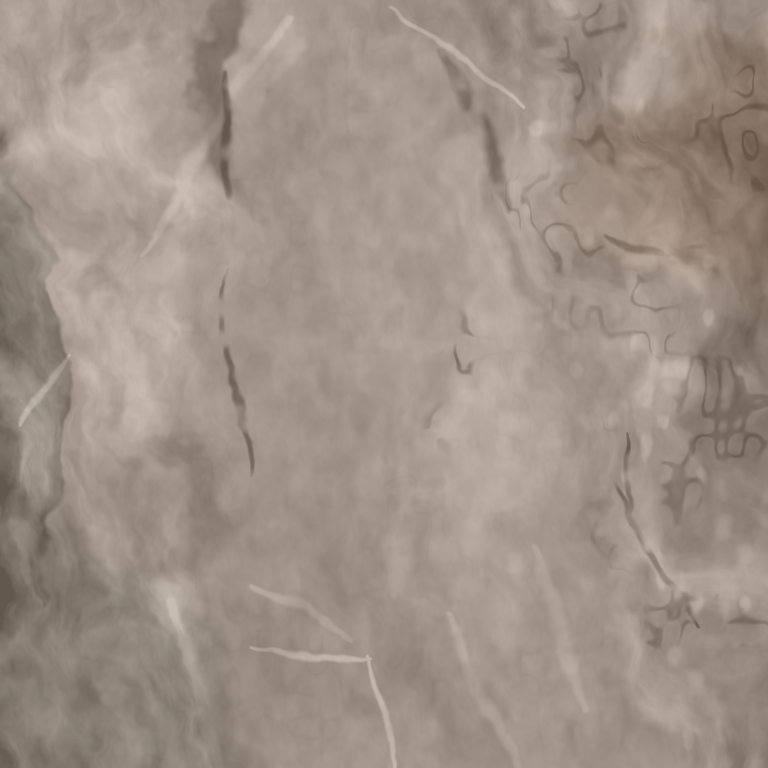
A Shadertoy shader for this texture:

```glsl
float hash(vec2 p) {
    return fract(sin(dot(p, vec2(127.1, 311.7))) * 43758.5453);
}

float noise(vec2 p) {
    vec2 i = floor(p), f = fract(p);
    f = f * f * (3.0 - 2.0 * f);
    return mix(mix(hash(i), hash(i + vec2(1, 0)), f.x),
               mix(hash(i + vec2(0, 1)), hash(i + vec2(1, 1)), f.x), f.y);
}

// Layered noise, centred on zero
float fbm(vec2 p) {
    float sum = 0.0, amp = 0.5;
    for (int i = 0; i < 5; i++) {
        sum += amp * (noise(p) - 0.5);
        p = mat2(1.6, 1.2, -1.2, 1.6) * p + 17.3;
        amp *= 0.5;
    }
    return sum;
}

// Soft elliptical patch
float patchMask(vec2 p, vec2 center, vec2 radius) {
    return 1.0 - smoothstep(0.55, 1.15, length((p - center) / radius));
}

// Line that thins out towards both ends
float vein(vec2 p, vec2 a, vec2 b, float width) {
    vec2 ab = b - a;
    float h = clamp(dot(p - a, ab) / dot(ab, ab), 0.0, 1.0);
    float w = width * (0.45 + 2.2 * h * (1.0 - h));
    return 1.0 - smoothstep(0.2 * w, w, length(p - a - ab * h));
}

void mainImage(out vec4 fragColor, in vec2 fragCoord) {
    vec2 p = fragCoord / iResolution.xy;
    vec2 warp = vec2(fbm(p * 7.0), fbm(p * 7.0 + 31.0));
    vec2 q = p + 0.2 * warp;
    vec2 line = p + 0.06 * warp;
    vec2 flow = vec2(q.x + 0.25 * q.y, 0.5 * q.y);

    // Calm slab in the middle, broken stone on the right
    float broken = smoothstep(-0.02, 0.1, q.x - 0.83 + 0.26 * q.y);
    float calm = smoothstep(0.26, 0.36, q.x + 0.08 * q.y) * (1.0 - broken);
    float rough = 1.0 - 0.6 * calm;

    // Drifting clouds and fine mottling
    float tone = 0.012 + rough * (0.26 * fbm(flow * 6.0) + 0.26 * fbm(flow * 24.0 + 5.0));
    tone += 0.09 * fbm(p * vec2(55, 38));

    // Large shaded areas
    float brown = patchMask(q, vec2(0.97, 0.77), vec2(0.22, 0.17));
    float ash = patchMask(q, vec2(0.08, 0.1), vec2(0.3, 0.28));
    tone -= 0.085 * brown + 0.075 * ash;
    tone -= 0.11 * patchMask(q, vec2(0.94, 0.45), vec2(0.09, 0.2));
    tone -= 0.06 * patchMask(q, vec2(0.25, 0.36), vec2(0.1, 0.11));
    tone -= 0.09 * patchMask(q, vec2(0.79, 0.9), vec2(0.05, 0.14));
    tone -= 0.11 * patchMask(q, vec2(0.285, 0.91), vec2(0.03, 0.2));

    // Pale band, pale plates
    vec2 lean = vec2(q.x + 0.12 * (q.y - 0.5), q.y);
    tone += 0.075 * patchMask(lean, vec2(0.625, 0.5), vec2(0.065, 0.34));
    tone += 0.035 * patchMask(q, vec2(0.13, 0.68), vec2(0.16, 0.36));
    tone += 0.07 * patchMask(q, vec2(0.26, 0.23), vec2(0.05, 0.07));
    tone += 0.06 * patchMask(q, vec2(0.335, 0.92), vec2(0.025, 0.12));

    // Dark island on the left with a sharp rim and a paler core
    float r = length((q - vec2(-0.04, 0.52)) / vec2(0.13, 0.34));
    float island = 1.0 - smoothstep(0.93, 1.01, r);
    float core = patchMask(q, vec2(0.01, 0.38), vec2(0.05, 0.16));
    tone += island * (-0.13 + 0.13 * core + 0.22 * fbm(flow * 30.0));

    // Curled pits and pale flecks
    vec2 grain = (p + 0.04 * warp) * vec2(52, 36);
    float curl = 1.0 - smoothstep(0.02, 0.13, abs(noise(grain) - 0.45));
    float column = patchMask(lean, vec2(0.572, 0.51), vec2(0.022, 0.13));
    float spots = smoothstep(0.52, 0.72, noise(flow * vec2(17, 24) + 9.0));
    tone -= 0.1 * curl * spots * max(0.12 + 0.75 * broken, column);
    tone -= 0.07 * curl * column;
    float fleck = smoothstep(0.68, 0.9, noise(grain * 0.8 + 40.0));
    tone += 0.06 * fleck * (0.3 + 0.7 * broken) * (1.0 - 0.7 * brown);

    // Pale veins
    float pale = vein(line, vec2(0.5, 0.99), vec2(0.68, 0.86), 0.008);
    pale = max(pale, vein(line, vec2(0.33, 0.155), vec2(0.48, 0.14), 0.008));
    pale = max(pale, vein(line, vec2(0.475, 0.145), vec2(0.51, -0.02), 0.008));
    pale = max(pale, vein(line, vec2(0.01, 0.44), vec2(0.09, 0.545), 0.008));
    pale = max(pale, 0.6 * vein(line, vec2(0.34, 0.24), vec2(0.45, 0.17), 0.01));
    pale = max(pale, 0.5 * vein(line, vec2(0.18, 0.68), vec2(0.37, 0.97), 0.013));
    pale = max(pale, 0.5 * vein(line, vec2(0.59, 0.19), vec2(0.67, -0.01), 0.015));
    pale = max(pale, 0.5 * vein(line, vec2(0.7, 0.3), vec2(0.76, 0.08), 0.015));
    pale = max(pale, 0.5 * vein(line, vec2(0.23, 0.22), vec2(0.29, 0.0), 0.018));
    tone += 0.13 * pale * (0.65 + 0.5 * noise(p * 35.0));

    // Dark cracks
    float crack = vein(line, vec2(0.295, 0.65), vec2(0.335, 0.39), 0.007);
    crack = max(crack, vein(line, vec2(0.8, 0.38), vec2(0.92, 0.17), 0.008));
    crack = max(crack, vein(line, vec2(0.815, 0.43), vec2(0.825, 0.33), 0.006));
    crack = max(crack, 0.8 * vein(line, vec2(0.3, 0.9), vec2(0.29, 0.74), 0.011));
    crack = max(crack, 0.8 * vein(line, vec2(0.56, 0.93), vec2(0.67, 0.74), 0.022));
    crack = max(crack, 0.8 * vein(line, vec2(0.79, 0.7), vec2(0.86, 0.675), 0.01));
    tone -= 0.17 * crack * smoothstep(0.1, 0.6, noise(p * 45.0 + 3.0));

    // Warm grey stone, browner in places and ashen in others
    vec3 stone = vec3(0.625, 0.567, 0.525) + clamp(tone, -0.22, 0.17);
    stone += brown * vec3(0.01, -0.005, -0.02);
    stone += max(ash, island) * vec3(-0.02, 0.0, 0.0);
    fragColor = vec4(stone, 1.0);
}
```
